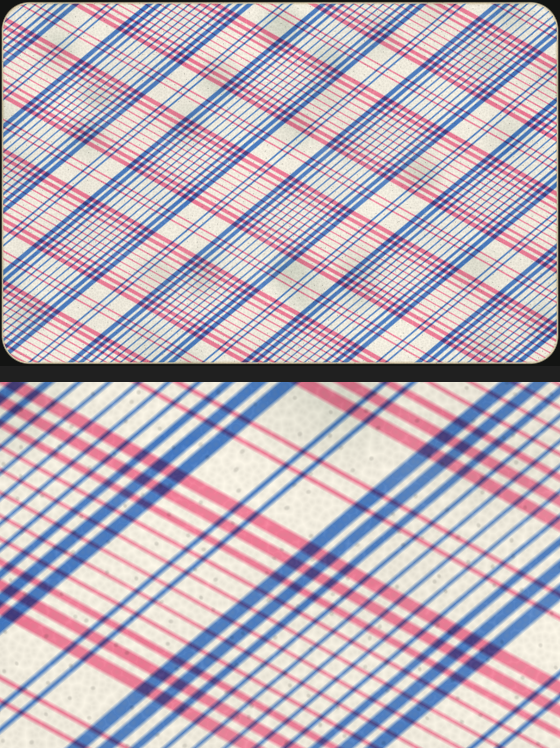
Top, the full canvas; bottom, a detail of the centre.
A WebGL 1 fragment shader for this pattern:

```glsl
precision highp float;
// A worn, rounded card printed with a slanted plaid in two translucent inks.
// Each ink is a family of parallel stripes, heavy at the band edges and fine
// in the middle; inks multiply where they cross, over mottled paper.

uniform vec2 u_resolution;

// Lengths are fractions of the canvas height; stripes are measured vertically.
const float BLUE_SLOPE = 0.84;
const float BLUE_PERIOD = 0.399;
const float BLUE_CENTER = -0.267;
const float BLUE_SPACING = 0.0230;
const vec2 BLUE_WIDTHS = vec2(0.0042, 0.0155);   // fine, heavy

const float PINK_SLOPE = -0.555;
const float PINK_PERIOD = 0.360;
const float PINK_CENTER = 0.849;
const float PINK_SPACING = 0.0211;
const vec2 PINK_WIDTHS = vec2(0.0034, 0.0132);

const float SIDE_STRIPES = 5.0;     // stripes on each side of a band's middle
const float PAIR_OFFSET = 0.0105;   // half the gap of the pair between bands

const vec2 CARD_MARGIN = vec2(0.005, 0.006);
const float CARD_RADIUS = 0.076;
const float PRINT_INSET = 0.004;

const vec3 PAPER = vec3(0.945, 0.925, 0.870);
const vec3 BLUE_INK = vec3(0.27, 0.49, 0.84);
const vec3 PINK_INK = vec3(0.965, 0.49, 0.645);
const vec3 BACKDROP = vec3(0.075, 0.08, 0.075);
const vec3 SMUDGE = vec3(0.78, 0.82, 0.80);

vec2 hash2(vec2 p) {
  p = fract(p * vec2(0.1031, 0.1030) + 0.07);
  p += dot(p, p.yx + 33.33);
  return fract((p.xx + p.yx) * p.yy * vec2(1.0, 1.37));
}

// Distance to the nearest scattered point.
float cellular(vec2 p) {
  vec2 cell = floor(p);
  float nearest = 2.0;
  for (int j = -1; j <= 1; j++) {
    for (int i = -1; i <= 1; i++) {
      vec2 c = cell + vec2(float(i), float(j));
      nearest = min(nearest, length(c + hash2(c + 40.0) - p));
    }
  }
  return nearest;
}

// Smooth uneven tone, roughly -1 to 1.
float layeredSines(vec2 p) {
  float sum = 0.0;
  float amp = 0.5;
  for (int i = 0; i < 4; i++) {
    sum += amp * sin(p.x + 1.7 * sin(p.y)) * cos(p.y * 1.1 - p.x * 0.4);
    p = mat2(1.5, 1.1, -1.1, 1.5) * p + 2.3;
    amp *= 0.6;
  }
  return sum;
}

float stroke(float dist, float width, float soft) {
  return clamp((0.5 * width - dist) / soft + 0.5, 0.0, 1.0);
}

// Coverage of one ink: a graded band, then a fine pair between bands.
float stripes(float t, float period, float spacing, vec2 widths, float soft) {
  float d = mod(t + 0.5 * period, period) - 0.5 * period;
  float k = clamp(floor(d / spacing + 0.5), -SIDE_STRIPES, SIDE_STRIPES);
  float weight = smoothstep(1.5, SIDE_STRIPES, abs(k));
  float band = stroke(abs(d - k * spacing), mix(widths.x, widths.y, weight), soft);
  float fromGap = 0.5 * period - abs(d);
  float pair = stroke(abs(fromGap - PAIR_OFFSET), widths.x * 1.35, soft);
  return max(band, pair);
}

float roundedBox(vec2 p, vec2 halfSize, float radius) {
  vec2 q = abs(p) - halfSize + radius;
  return length(max(q, 0.0)) + min(max(q.x, q.y), 0.0) - radius;
}

void main() {
  float pixel = 1.0 / u_resolution.y;
  vec2 p = gl_FragCoord.xy * pixel;
  vec2 size = vec2(u_resolution.x * pixel, 1.0);
  float card = roundedBox(p - 0.5 * size, 0.5 * size - CARD_MARGIN, CARD_RADIUS);

  // Paper grain and broad stains
  float broad = layeredSines(p * 9.0);
  float grain = cellular(p * 150.0) - 0.5;
  vec3 color = PAPER * (1.0 + 0.03 * broad + 0.08 * grain);

  // Two inks with slight wander and patchy density
  float wander = 0.0012 * layeredSines(p * 6.0 + 3.0);
  float patches = 0.06 * layeredSines(p * 31.0) + 0.06 * layeredSines(p * 5.0 + 8.0);
  float density = 0.95 + patches - 0.14 * abs(grain);
  float softness = max(1.4 * pixel, 0.0036);
  float blue = stripes(p.y - BLUE_SLOPE * p.x - BLUE_CENTER + wander, BLUE_PERIOD,
    BLUE_SPACING, BLUE_WIDTHS, softness * length(vec2(1.0, BLUE_SLOPE)));
  float pink = stripes(p.y - PINK_SLOPE * p.x - PINK_CENTER - wander, PINK_PERIOD,
    PINK_SPACING, PINK_WIDTHS, softness * length(vec2(1.0, PINK_SLOPE)));
  float printed = density * stroke(card + PRINT_INSET, 0.0, pixel);
  color *= mix(vec3(1.0), BLUE_INK, blue * printed);
  color *= mix(vec3(1.0), PINK_INK, pink * printed);

  // Grey smudges, small specks and a darkened rim
  float smudge = smoothstep(0.40, 0.05, cellular(p * 4.5 + 0.06 * broad));
  color *= mix(vec3(1.0), SMUDGE, smudge * (0.40 + 0.5 * broad));
  color *= 1.0 - 0.12 * smoothstep(0.10, 0.02, cellular(p * 33.0 + 0.3 * broad));
  color *= mix(vec3(1.0), vec3(0.86, 0.82, 0.72), smoothstep(-0.010, 0.0, card));

  color = mix(BACKDROP, color, stroke(card, 0.0, 1.5 * pixel));
  gl_FragColor = vec4(color, 1.0);
}
```
